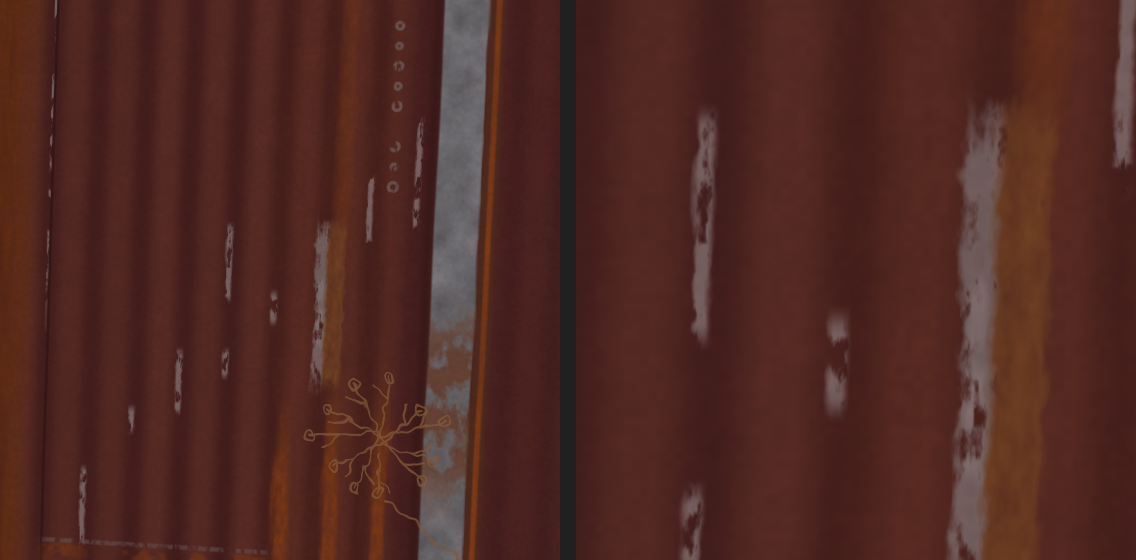
Left, the full canvas; right, a detail of the centre.
A three.js fragment shader for this texture:

```glsl
// Weathered corrugated iron wall: leaning painted ridges, a bare zinc strip,
// rust runs, flaked paint and a dry weed. Ridges repeat along a sheared axis;
// wear comes from hashes per ridge and stretched value noise.
#define PITCH 0.0825
#define FIRST_VALLEY 0.085
#define STRIP_LEFT 0.771
#define STRIP_RIGHT 0.851
#define RUST_LINE 0.868
#define TWIGS 11
#define WEED vec2(0.69, 0.205)

varying vec2 vUv;

const vec3 VALLEY = vec3(0.255, 0.112, 0.108);
const vec3 RIDGE = vec3(0.338, 0.165, 0.138);
const vec3 RUST = vec3(0.47, 0.215, 0.075);
const vec3 ZINC = vec3(0.405, 0.395, 0.41);
const vec3 PALE = vec3(0.50, 0.43, 0.43);
const vec3 STRAW = vec3(0.50, 0.34, 0.22);

float hash(vec2 p) {
  p = fract(p * vec2(0.1031, 0.1137));
  p += dot(p, p.yx + 33.33);
  return fract((p.x + p.y) * p.x * 17.0);
}

float noise(vec2 p) {
  vec2 i = floor(p), f = fract(p);
  f = f * f * (3.0 - 2.0 * f);
  return mix(mix(hash(i), hash(i + vec2(1, 0)), f.x),
             mix(hash(i + vec2(0, 1)), hash(i + vec2(1, 1)), f.x), f.y);
}

float fbm(vec2 p) {
  float sum = 0.0, amp = 0.53;
  for (int i = 0; i < 4; i++) { sum += amp * noise(p); p = p * 2.03 + 17.3; amp *= 0.5; }
  return sum;
}

// Soft-edged interval from a to b
float band(float x, float a, float b, float soft) {
  return smoothstep(a - soft, a + soft, x) * (1.0 - smoothstep(b - soft, b + soft, x));
}

float segment(vec2 p, vec2 a, vec2 b) {
  vec2 d = b - a;
  return length(p - a - d * clamp(dot(p - a, d) / dot(d, d), 0.0, 1.0));
}

float stroke(float d, float width) { return 1.0 - smoothstep(width * 0.4, width * 1.6, d); }

// Paint flakes scattered along the valleys
float flakes(float phase, float y, float tear) {
  float id = floor(phase + 0.5), mask = 0.0;
  for (int i = 0; i < 3; i++) {
    vec2 key = vec2(id * 3.7 + 5.0, float(i) * 7.1 + 2.0);
    float mid = mix(0.12, 0.62, id / 8.0) + 0.30 * (hash(key) - 0.4);
    float reach = 0.015 + 0.065 * hash(key + 31.0);
    float across = abs(phase - id + 0.08 + 0.08 * (tear - 0.5));
    float shape = 1.0 - smoothstep(0.025, 0.10, across);
    mask = max(mask, shape * band(y, mid - reach, mid + reach, 0.01) * step(0.42, hash(key + 57.0)));
  }
  return mask * smoothstep(0.32, 0.55, tear) * band(id, 0.5, 8.5, 0.1);
}

// Curling twigs around the weed centre, each with a side shoot and a seed ring
float weed(vec2 p) {
  p += 0.010 * (vec2(noise(p * 70.0), noise(p * 70.0 + 40.0)) - 0.5);
  float mask = stroke(segment(p, WEED - vec2(0.0, 0.10), WEED - vec2(-0.14, 0.21)), 0.002);
  for (int i = 0; i < TWIGS; i++) {
    float k = float(i), h = hash(vec2(k * 5.3, 9.0));
    float angle = 6.2832 * (k + 0.6 * h) / float(TWIGS);
    vec2 dir = vec2(cos(angle), sin(angle));
    vec2 root = WEED + vec2(-0.01, 0.05 * (h - 0.5));
    vec2 tip = root + dir * vec2(0.06 + 0.07 * h, 0.06 + 0.05 * h);
    vec2 fork = mix(root, tip, 0.6);
    vec2 shoot = fork + 0.025 * vec2(dir.x - dir.y, dir.x + dir.y);
    mask = max(mask, stroke(segment(p, root, tip), 0.0018));
    mask = max(mask, stroke(segment(p, fork, shoot), 0.0018));
    mask = max(mask, stroke(abs(length(p - tip) - 0.008), 0.0018));
  }
  return mask;
}

void main() {
  vec2 uv = vUv;
  float y = uv.y;
  float s = uv.x - (0.030 + 0.025 * uv.x) * (y - 0.5) + 0.003 * (noise(vec2(uv.x * 4.0, y * 5.0)) - 0.5);
  float phase = (s - FIRST_VALLEY) / PITCH;
  float streak = fbm(vec2(s * 90.0, y * 9.0));
  float blotch = fbm(uv * 28.0);
  float tear = fbm(vec2(s * 130.0, y * 55.0));

  // Painted ridges
  float crest = smoothstep(0.02, 0.42, abs(phase - floor(phase + 0.5)));
  vec3 col = mix(VALLEY, RIDGE, crest * (0.68 + 0.32 * hash(vec2(floor(phase) + 4.0, 3.0))));
  col = mix(col, vec3(0.265, 0.115, 0.115), 0.6 * smoothstep(0.69, 0.74, s));
  col = mix(col, RUST, 0.16 * band(s, 0.49, 0.70, 0.03) * streak);

  // Rusty neighbouring sheet and its seam
  float leftSheet = 1.0 - smoothstep(0.083, 0.089, s);
  col = mix(col, RUST * 0.82, leftSheet * band(s, -0.06, 0.05, 0.03) * (0.25 + 0.75 * streak));
  col = mix(col, VALLEY * 0.7, 0.75 * stroke(abs(s - 0.088), 0.0025));
  col = mix(col, PALE, 0.75 * stroke(abs(s - 0.084), 0.002) * smoothstep(0.35, 0.6, y) * smoothstep(0.42, 0.6, tear));

  // Rust runs, beginning lower or higher on each ridge
  for (int i = 5; i < 8; i++) {
    float k = float(i);
    float across = abs(phase - (k * 1.075 - 0.125) + 0.2 * (streak - 0.5));
    float lower = 1.0 - smoothstep(0.15, 0.32 + 0.03 * (k - 5.0), y);
    float upper = 0.45 * band(k, 5.5, 6.5, 0.1) * smoothstep(0.5, 0.65, y);
    col = mix(col, RUST, (1.0 - smoothstep(0.06, 0.24, across)) * max(lower, upper) * (0.35 + 0.75 * tear));
  }

  // Bare patch, flakes and a chain of ring stains
  float rim = 0.16 * (tear - 0.5);
  float fall = band(y + rim * 0.4, 0.32, 0.60, 0.025);
  col = mix(col, vec3(0.43, 0.25, 0.13), 0.85 * fall * band(phase + rim, 6.0, 6.42, 0.05) * (0.5 + 0.7 * tear));
  col = mix(col, PALE * 0.92, 0.85 * fall * band(phase + rim, 5.80, 6.04, 0.05) * smoothstep(0.2, 0.5, tear));
  col = mix(col, PALE, 0.8 * flakes(phase, y, tear));
  float cell = floor(y / 0.036);
  vec2 stain = vec2((phase - 7.38) * PITCH, (fract(y / 0.036) - 0.5) * 0.036);
  float ring = stroke(abs(length(stain) - 0.004 - 0.007 * hash(vec2(cell, 8.0))), 0.003);
  col = mix(col, PALE * 0.9, 0.65 * ring * step(0.45, hash(vec2(cell, 21.0))) * smoothstep(0.62, 0.66, y) * smoothstep(0.25, 0.5, tear));

  // Zinc strip with rust creeping over its lower half
  vec3 zinc = ZINC * (0.82 + 0.36 * blotch);
  float creep = band(y, 0.12, 0.43, 0.08) * smoothstep(0.32, 0.62, blotch + 0.25 * (tear - 0.5));
  zinc = mix(zinc, vec3(0.37, 0.215, 0.15), 0.85 * creep);
  col *= 1.0 - 0.2 * band(s, STRIP_LEFT - 0.018, STRIP_LEFT, 0.01);
  col = mix(col, zinc, band(s, STRIP_LEFT, STRIP_RIGHT + 0.012 * (streak - 0.5), 0.003));
  col = mix(col, vec3(0.30, 0.16, 0.11), 0.8 * band(s, STRIP_RIGHT, RUST_LINE + 0.012, 0.005));
  col = mix(col, RUST * 1.05, (0.5 + 0.6 * streak) * stroke(abs(s - RUST_LINE), 0.005));

  // Lap joint along the foot
  float lap = y - 0.037 + 0.06 * (uv.x - 0.08);
  float foot = band(uv.x, 0.075, 0.48, 0.02);
  col = mix(col, PALE * 0.8, 0.5 * foot * stroke(abs(lap), 0.004) * smoothstep(0.3, 0.6, tear));
  col = mix(col, RUST, 0.5 * foot * (1.0 - smoothstep(-0.012, 0.0, lap)) * smoothstep(0.5, 0.7, blotch));

  col = mix(col, STRAW, 0.75 * weed(uv));
  col *= 0.94 + 0.07 * blotch + 0.06 * noise(uv * 190.0);
  gl_FragColor = vec4(col, 1.0);
}
```
